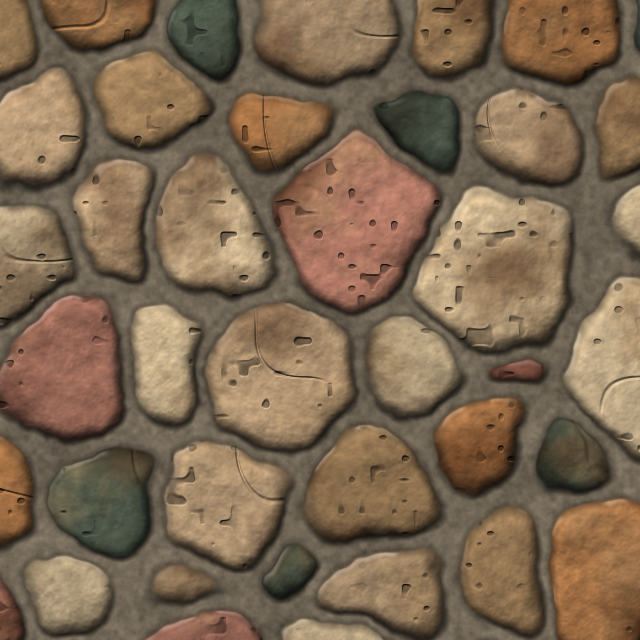
Reproduce this texture procedurally as a Shadertoy shader.

```glsl
#define STONES_ACROSS 5.6
#define JITTER 0.62
#define SIZE_SPREAD 0.62
#define HALF_GAP 0.055
#define BEVEL 0.24
#define ROUGHNESS 0.012
#define STAIN 0.8
#define LIGHT normalize(vec3(-0.35, 0.70, 1.0))
#define MORTAR vec3(0.43, 0.39, 0.33)

const vec3 GREEN = vec3(0.31, 0.35, 0.29);
const vec3 TAN   = vec3(0.68, 0.57, 0.44);
const vec3 RUST  = vec3(0.64, 0.44, 0.27);
const vec3 CREAM = vec3(0.77, 0.68, 0.54);
const vec3 BROWN = vec3(0.59, 0.47, 0.33);
const vec3 ROSE  = vec3(0.63, 0.43, 0.36);
const vec3 PALETTE[8] = vec3[8](GREEN, TAN, RUST, CREAM, BROWN, ROSE, TAN, CREAM);

float hash(vec2 p) {
    vec3 a = fract(p.xyx * 0.1031);
    a += dot(a, a.yzx + 33.33);
    return fract((a.x + a.y) * a.z);
}

float noise(vec2 p) {
    vec2 i = floor(p), f = fract(p);
    f = f * f * (3.0 - 2.0 * f);
    return mix(mix(hash(i), hash(i + vec2(1, 0)), f.x),
               mix(hash(i + vec2(0, 1)), hash(i + vec2(1, 1)), f.x), f.y);
}

float fbm(vec2 p, int octaves) {
    float sum = 0.0, amp = 0.5, total = 0.0;
    for (int i = 0; i < octaves; i++) {
        sum += amp * noise(p);
        total += amp;
        p = mat2(1.6, 1.2, -1.2, 1.6) * p + 17.3;
        amp *= 0.5;
    }
    return sum / total;
}

// Stone centre in xy, size weight in z
vec3 site(vec2 id) {
    vec2 offset = vec2(hash(id + 11.7), hash(id + 47.2)) - 0.5;
    float size = hash(id + 83.1);
    return vec3(id + 0.5 + vec2(0.5 * mod(id.y, 2.0), 0.0) + JITTER * offset,
                SIZE_SPREAD * size * size);
}

// Rounded border distance in x, its inward gradient in yz; also finds the stone id
vec3 stoneField(vec2 p, out vec2 id) {
    vec2 base = floor(p);
    vec3 own = vec3(0);
    float nearest = 1e5;
    for (int y = -2; y <= 2; y++)
    for (int x = -2; x <= 2; x++) {
        vec2 cell = base + vec2(x, y);
        vec3 s = site(cell);
        float power = dot(p - s.xy, p - s.xy) - s.z;
        if (power < nearest) { nearest = power; own = s; id = cell; }
    }
    float rounding = mix(0.05, 0.12, hash(id + 5.3));
    float sum = 0.0;
    vec2 slope = vec2(0);
    for (int y = -2; y <= 2; y++)
    for (int x = -2; x <= 2; x++) {
        if (x == 0 && y == 0) continue;
        vec3 s = site(id + vec2(x, y));
        vec2 apart = own.xy - s.xy;
        float span = length(apart);
        float border = (dot(p - s.xy, p - s.xy) - s.z - nearest) / (2.0 * span);
        float weight = exp(-max(border, 0.0) / rounding);
        sum += weight;
        slope += weight * apart / span;
    }
    return vec3(-rounding * log(sum), slope / sum);
}

float pits(vec2 p) {
    return smoothstep(0.78, 0.92, noise(p * 60.0)) * smoothstep(0.4, 0.65, noise(p * 9.0));
}

float relief(vec2 p) {
    float crack = 1.0 - smoothstep(0.0, 0.03, abs(noise(p * 8.0 + 31.0) - 0.5));
    crack *= smoothstep(0.5, 0.75, noise(p * 6.0 + 71.0));
    return ROUGHNESS * 2.0 * fbm(p * 7.0, 6) - 0.003 * pits(p) - 0.0025 * crack;
}

void mainImage(out vec4 fragColor, in vec2 fragCoord) {
    vec2 uv = fragCoord / iResolution.y;

    // Uneven outlines
    vec2 wobble = vec2(fbm(uv * 9.0, 3), fbm(uv * 9.0 + 40.0, 3)) - 0.5;
    vec2 ragged = vec2(noise(uv * 70.0), noise(uv * 70.0 + 90.0)) - 0.5;
    vec2 id;
    vec3 field = stoneField(uv * STONES_ACROSS + 0.28 * wobble + 0.02 * ragged + 20.0, id);
    float inside = field.x - HALF_GAP;
    vec2 inward = field.yz;

    // Stone colour: base tint, patches, stains and grain
    vec2 local = uv + id * 3.7;
    float pick = fract(dot(id, vec2(0.75488, 0.56984)));
    vec3 stone = PALETTE[int(pick * 8.0)] * mix(0.88, 1.1, hash(id + 29.0));
    stone = mix(stone, BROWN, 0.5 * smoothstep(0.5, 0.75, fbm(local * 8.0 + 13.0, 4)));
    float stain = smoothstep(0.48, 0.78, fbm(local * 6.0 + 57.0, 5));
    stone *= mix(vec3(1), vec3(0.60, 0.53, 0.49), STAIN * stain);
    stone *= 0.87 + 0.26 * fbm(local * 75.0, 3);
    stone *= 1.0 - 0.35 * pits(local);

    // Domed stone lit from the upper left
    vec2 e = vec2(0.0015, 0.0);
    float height = relief(local);
    vec2 bump = (vec2(relief(local + e), relief(local + e.yx)) - height) / e.x;
    float edge = 1.0 - clamp(inside / BEVEL, 0.0, 1.0);
    vec2 tilt = 0.2 * (vec2(hash(id + 3.1), hash(id + 7.9)) - 0.5);
    vec3 normal = normalize(vec3(-inward * 1.1 * edge * edge * edge - bump + tilt, 1.0));
    stone *= 0.18 + 0.82 * max(dot(normal, LIGHT), 0.0) / LIGHT.z;
    stone *= mix(0.62, 1.0, smoothstep(-0.01, 0.09, inside));

    // Worn pale rim on the lit side
    float facing = dot(inward, normalize(LIGHT.xy));
    float rim = smoothstep(0.0, 0.02, inside) * (1.0 - smoothstep(0.02, 0.06, inside));
    stone += 0.22 * rim * max(-facing, 0.0) * smoothstep(0.35, 0.65, noise(uv * 28.0));

    // Sandy mortar with contact shadow below each stone
    float closeness = smoothstep(-HALF_GAP, 0.0, inside);
    vec3 mortar = MORTAR * (0.62 + 0.40 * fbm(uv * 95.0, 3) + 0.36 * fbm(uv * 12.0, 3));
    mortar *= 1.0 - closeness * (0.22 + 0.42 * smoothstep(-0.2, 0.8, facing));

    float softness = 0.006 + STONES_ACROSS / iResolution.y;
    vec3 color = mix(mortar, stone, smoothstep(-softness, softness, inside));
    fragColor = vec4(clamp(color, 0.0, 1.0), 1.0);
}
```
